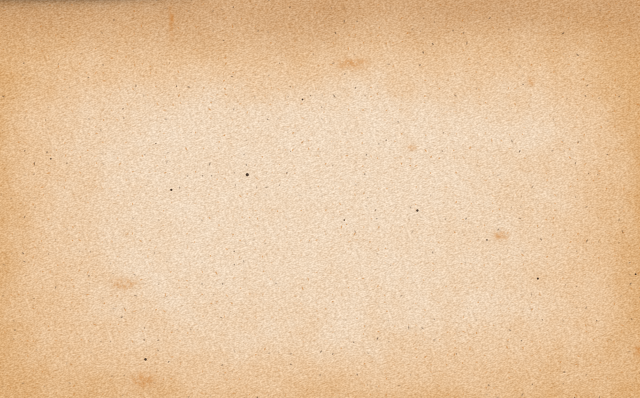
Write a Shadertoy shader that draws this texture.

```glsl
// Draws a sheet of aged paper with toasted edges, foxing stains, fibres and ink flecks.

const float ASPECT = 1.61;
const vec3 PALE = vec3(0.936, 0.842, 0.735);
const vec3 WARM = vec3(0.912, 0.767, 0.608);
const vec3 TOASTED = vec3(0.865, 0.680, 0.472);
const vec3 BROWN = vec3(0.795, 0.612, 0.432);
const vec3 RUST = vec3(0.790, 0.500, 0.230);
const vec3 INK = vec3(0.220, 0.160, 0.120);

vec2 hash2(vec2 cell) {
    vec3 q = fract(cell.xyx * vec3(0.1031, 0.1030, 0.0973));
    q += dot(q, q.yzx + 33.33);
    return fract((q.xx + q.yz) * q.zy);
}

float gradientDot(vec2 cell, vec2 offset) {
    float angle = 6.2832 * hash2(cell).x;
    return dot(vec2(cos(angle), sin(angle)), offset);
}

float gradientNoise(vec2 p) {
    vec2 i = floor(p), f = fract(p);
    vec2 u = f * f * f * (f * (f * 6.0 - 15.0) + 10.0);
    vec2 e = vec2(0.0, 1.0);
    float low = mix(gradientDot(i, f), gradientDot(i + e.yx, f - e.yx), u.x);
    float high = mix(gradientDot(i + e, f - e), gradientDot(i + 1.0, f - 1.0), u.x);
    return mix(low, high, u.y);
}

float fbm(vec2 p) {
    float sum = 0.0, amplitude = 0.6;
    for (int i = 0; i < 4; i++) {
        sum += amplitude * gradientNoise(p);
        p = mat2(1.6, 1.2, -1.2, 1.6) * p + 7.3;
        amplitude *= 0.5;
    }
    return sum;
}

// Soft elliptical blot, equal to one at its centre
float blot(vec2 p, vec2 centre, vec2 radius) {
    vec2 d = (p - centre) / radius;
    return exp(-dot(d, d));
}

float disc(vec2 p, vec2 centre, float radius, float pixel) {
    return 1.0 - smoothstep(radius - pixel, radius + pixel, length(p - centre));
}

// Short turned slivers, one candidate per grid cell
float flecks(vec2 p, float cells, float density, float seed, float pixel) {
    vec2 grid = p * cells, cell = floor(grid);
    vec2 place = 0.3 + 0.4 * hash2(cell + seed);
    vec2 traits = hash2(cell + seed + 51.7);
    vec2 shape = hash2(cell + seed + 93.1);
    float c = cos(6.2832 * shape.x), s = sin(6.2832 * shape.x);
    vec2 d = mat2(c, s, -s, c) * (fract(grid) - place);
    d.x *= mix(0.4, 1.0, shape.y);
    float radius = 0.0016 * cells;
    float cover = disc(d, vec2(0.0), radius, 0.6 * pixel * cells);
    return step(traits.x, density) * cover * mix(0.25, 1.0, traits.y * traits.y);
}

// Pale centre that warms toward each border
vec3 paperTone(vec2 p) {
    float cloud = fbm(p * 3.0 + 4.0);
    vec2 q = p + 0.06 * vec2(cloud, fbm(p * 4.0 + 19.0));
    float left = 0.84 * exp(-max(q.x, 0.0) / 0.19);
    float right = 0.95 * exp(-max(ASPECT - q.x, 0.0) / 0.18);
    float bottom = 0.72 * exp(-max(q.y, 0.0) / 0.15);
    float top = 0.58 * (1.0 - smoothstep(0.08, 0.34, 1.0 - q.y));
    float age = 1.0 - (1.0 - left) * (1.0 - right) * (1.0 - bottom) * (1.0 - top);
    age = clamp(age + 0.16 * cloud + 0.26 * fbm(p * 11.0), 0.0, 1.0);
    vec3 tone = mix(PALE, WARM, smoothstep(0.0, 0.55, age));
    tone = mix(tone, TOASTED, smoothstep(0.45, 1.0, age));

    // Brown band and shadowed corner along the upper border
    float band = smoothstep(0.83, 0.99, q.y) * (0.68 + 0.5 * cloud);
    tone = mix(tone, BROWN, clamp(band, 0.0, 1.0));
    float corner = exp(-(1.0 - p.y) / 0.012) * (1.0 - smoothstep(0.15, 0.60, p.x));
    return tone * (1.0 - 0.28 * corner);
}

float stainCover(vec2 p) {
    vec4 stains[8] = vec4[8](
        vec4(0.885, 0.840, 0.038, 0.014), vec4(1.336, 0.795, 0.009, 0.011),
        vec4(0.309, 0.286, 0.030, 0.014), vec4(0.362, 0.044, 0.032, 0.020),
        vec4(0.431, 0.948, 0.007, 0.035), vec4(1.036, 0.628, 0.009, 0.008),
        vec4(1.260, 0.408, 0.018, 0.013), vec4(1.605, 0.118, 0.010, 0.016));
    float cover = 0.0;
    for (int i = 0; i < 8; i++) cover += blot(p, stains[i].xy, stains[i].zw);
    return cover * clamp(0.46 + 1.4 * fbm(p * 75.0 + 5.0), 0.22, 1.0);
}

float inkCover(vec2 p, float pixel) {
    vec3 spots[10] = vec3[10](
        vec3(0.622, 0.561, 0.0038), vec3(0.431, 0.523, 0.0026), vec3(1.050, 0.471, 0.0028),
        vec3(0.761, 0.750, 0.0020), vec3(0.366, 0.097, 0.0030), vec3(1.353, 0.300, 0.0024),
        vec3(0.128, 0.601, 0.0016), vec3(0.866, 0.447, 0.0016), vec3(1.225, 0.397, 0.0016),
        vec3(1.599, 0.311, 0.0020));
    float cover = 0.0;
    for (int i = 0; i < 10; i++) cover = max(cover, disc(p, spots[i].xy, spots[i].z, 0.7 * pixel));
    return cover;
}

void mainImage(out vec4 fragColor, in vec2 fragCoord) {
    vec2 p = fragCoord / iResolution.xy * vec2(ASPECT, 1.0);
    float pixel = 1.0 / iResolution.y;
    vec3 color = paperTone(p);

    // Matted fibres at two scales, tilted, with sparse darker strands
    vec2 weave = mat2(0.94, -0.34, 0.34, 0.94) * p;
    float coarse = gradientNoise(weave * vec2(85.0, 140.0));
    float fine = gradientNoise(weave * vec2(180.0, 265.0) + 31.0);
    float strand = smoothstep(0.22, 0.60, gradientNoise(weave * vec2(95.0, 200.0) + 77.0));
    color += vec3(0.050, 0.060, 0.068) * coarse + vec3(0.100, 0.108, 0.116) * fine;
    color -= vec3(0.045, 0.065, 0.080) * strand - 0.004;
    color += vec3(0.010, 0.028, 0.045) * fbm(p * 24.0 + 9.0);

    // Foxing, scattered flecks and ink spots
    color = mix(color, RUST, 0.75 * min(stainCover(p), 1.0));
    color = mix(color, RUST, 0.60 * flecks(p, 52.0, 0.30, 3.0, pixel));
    color = mix(color, INK, 0.50 * flecks(p + 0.37, 36.0, 0.18, 17.0, pixel));
    color = mix(color, INK, 0.90 * inkCover(p, pixel));
    fragColor = vec4(clamp(color, 0.0, 1.0), 1.0);
}
```
